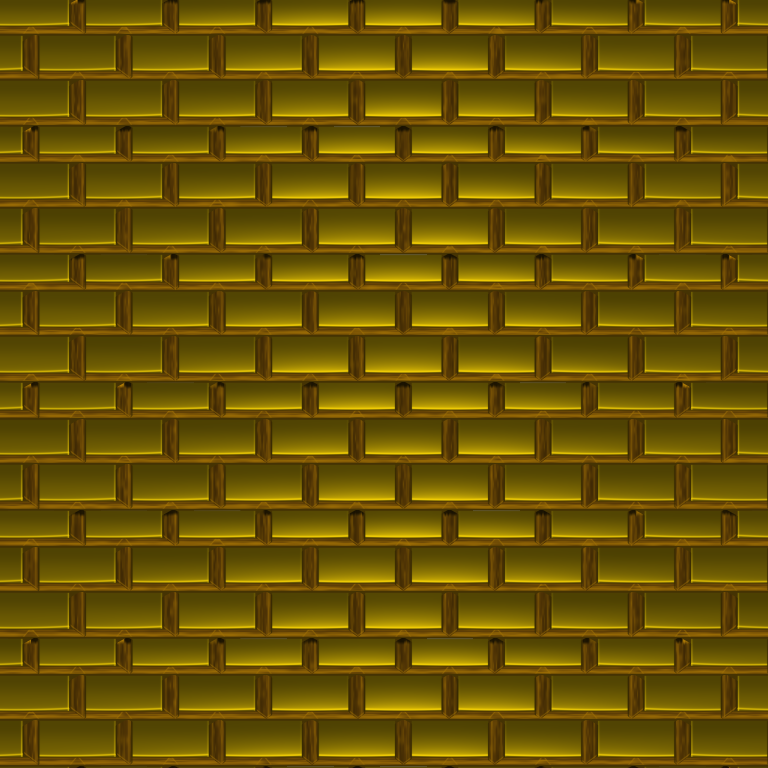
Reproduce this texture procedurally as a WebGL 1 fragment shader.

```glsl
precision highp float;
// Glossy golden brick wall: staggered courses, bevelled brown joints and ledges, glow at mid-width.

uniform vec2 u_resolution;

// Layout, in canvas widths
const float PITCH = 1.0 / 8.25;        // brick length including its joint
const float FIRST_JOINT = 0.0404;
const float GROUP = 1.0 / 6.0;         // two tall courses and one short one
const float SECOND_COURSE = 0.0599;
const float SHORT_COURSE = 0.1185;
const float WALL_RISE = 0.0030;
const float JOINT_HALF = 0.0100;
const float LEDGE_BOTTOM = 0.0012;
const float LEDGE_TOP = 0.0104;
const float FACE_BOTTOM = 0.0116;
const float FACE_GAP = 0.0008;
const float RIM_WIDTH = 0.0013;
const float LIGHT_X = 0.53;

const vec3 SHADOW = vec3(0.27, 0.20, 0.01);
const vec3 OLIVE_DARK = vec3(0.31, 0.26, 0.01);
const vec3 OLIVE = vec3(0.40, 0.335, 0.01);
const vec3 GOLD = vec3(0.94, 0.80, 0.02);
const vec3 BROWN = vec3(0.34, 0.22, 0.02);
const vec3 AMBER = vec3(0.64, 0.45, 0.02);
const vec3 SCUFF = vec3(0.42, 0.40, 0.28);

float hash(vec2 p) {
  vec3 q = fract(p.xyx * 0.1031);
  q += dot(q, q.yzx + 33.33);
  return fract((q.x + q.y) * q.z);
}

float noise(vec2 p) {
  vec2 i = floor(p), f = fract(p);
  f = f * f * (3.0 - 2.0 * f);
  return mix(mix(hash(i), hash(i + vec2(1.0, 0.0)), f.x),
             mix(hash(i + vec2(0.0, 1.0)), hash(i + vec2(1.0, 1.0)), f.x), f.y);
}

// Smooth coverage of the side where d is positive
float inside(float d) {
  float soft = max(0.0009, 0.75 / u_resolution.y);
  return smoothstep(-soft, soft, d);
}

// Soft line of the given half width around zero
float line(float d, float width) {
  return exp(-d * d / (width * width));
}

void main() {
  vec2 p = gl_FragCoord.xy / u_resolution;

  // Course: y runs from 0 to height
  float group = floor((p.y - WALL_RISE) / GROUP);
  float t = p.y - WALL_RISE - group * GROUP;
  float second = step(SECOND_COURSE, t), isShort = step(SHORT_COURSE, t);
  float course = group * 3.0 + second + isShort;
  float base = mix(second * SECOND_COURSE, SHORT_COURSE, isShort);
  float top = mix(mix(SECOND_COURSE, SHORT_COURSE, second), GROUP, isShort);
  float y = t - base, height = top - base;

  // Column: x is measured from the nearest joint, along from the brick centre
  float q = (p.x - FIRST_JOINT) / PITCH - 0.5 * mod(course, 2.0);
  float x = (fract(q + 0.5) - 0.5) * PITCH;
  float along = fract(q) - 0.5;
  vec2 brick = vec2(floor(q), course) + 40.0;
  vec2 joint = vec2(floor(q + 0.5), course) + 80.0;
  float lean = clamp((p.x - LIGHT_X) * 2.0, -1.0, 1.0);
  float centred = exp(-3.0 * lean * lean);

  // Ledge: streaked bevel with bright and dark seams, fanning out below the next joint
  float streak = noise(vec2(p.x * 60.0, p.y * 500.0));
  vec3 ledge = mix(BROWN, AMBER, 0.2 + 0.55 * streak);
  ledge = mix(ledge, AMBER, 0.55 * line(y - 0.0038, 0.0014));
  ledge = mix(ledge, BROWN * 0.9, 0.7 * line(y - 0.0085, 0.0014));
  float fan = 0.0105 - abs(along) * PITCH - 0.8 * y;
  ledge = mix(ledge, mix(BROWN, AMBER, streak), 0.7 * inside(fan));
  ledge = mix(ledge, AMBER, 0.5 * line(fan, 0.0012));
  vec3 color = mix(SHADOW, ledge, inside(y - LEDGE_BOTTOM) * inside(LEDGE_TOP - y));

  // Face: dark top, glow rising from a slightly bowed bright rim
  float faceTop = height - 0.0015;
  float rimY = FACE_BOTTOM + 0.0014 + 0.0060 * along * along - 0.0020 * along * lean;
  float rise = max(y - rimY, 0.0);
  float edge = abs(x) - JOINT_HALF - FACE_GAP;
  float v = clamp((y - FACE_BOTTOM) / (faceTop - FACE_BOTTOM), 0.0, 1.0);
  float glow = exp(-rise / mix(0.0055, 0.0120, centred)) * mix(0.24, 0.92, centred);
  glow *= inside(y - rimY + 0.001) * (1.0 - 1.2 * along * along);
  vec3 face = mix(OLIVE, OLIVE_DARK, smoothstep(0.25, 0.90, v));
  face *= 0.96 + 0.08 * hash(brick);
  face = mix(face, GOLD, glow * (0.85 + 0.2 * hash(brick + 9.0)));
  face = mix(face, GOLD, line(y - rimY, RIM_WIDTH) * mix(0.65, 0.95, centred));
  float litSide = max(sign(x) * lean, 0.0);
  face = mix(face, GOLD, 0.75 * litSide * line(edge - 0.001, RIM_WIDTH) * (1.0 - 0.6 * v));
  color = mix(color, face, inside(edge) * inside(y - FACE_BOTTOM) * inside(faceTop - y));

  // Scuffed hairline above some short bricks
  float worn = isShort * step(0.55, hash(brick + 17.0)) * centred;
  color = mix(color, SCUFF, 0.6 * worn * line(y - height + 0.0012, 0.0008)
                            * inside(0.25 - abs(along)));

  // Joint: bevelled peg, tapered at both ends, its tip pointing toward the light
  float across = x / JOINT_HALF;
  float foot = 0.0008 + 0.0075 * abs(across + lean);
  float head = height + 0.0008 - 0.0055 * abs(across + 0.6 * lean);
  float grain = noise(vec2(x * 500.0, y * 90.0) + joint * 7.0);
  vec3 peg = mix(BROWN * 0.88, AMBER, 0.4 * grain * grain);
  peg = mix(peg, AMBER, 0.4 * line(abs(across) - 0.62, 0.15));
  peg *= 1.0 - 0.18 * smoothstep(-0.2, 0.3, across * (lean < 0.0 ? -1.0 : 1.0));
  peg = mix(peg, AMBER, 0.45 * line(y - foot - 0.0020, 0.0012));
  float cap = smoothstep(0.0110, 0.0050, height - y + 0.003 * grain) * isShort;
  float spark = step(0.30, hash(joint)) * smoothstep(0.15, 0.8, abs(lean));
  peg = mix(peg, mix(SHADOW * 0.25, AMBER * 1.2, spark * inside(x * lean)), cap * 0.85);
  float pegSide = JOINT_HALF - abs(x);
  float pegEnds = inside(y - foot) * inside(head - y);
  color = mix(color, SHADOW * 0.75, 0.7 * line(pegSide, 0.0012) * pegEnds);
  color = mix(color, peg, inside(pegSide - 0.0010) * pegEnds);

  gl_FragColor = vec4(color, 1.0);
}
```
